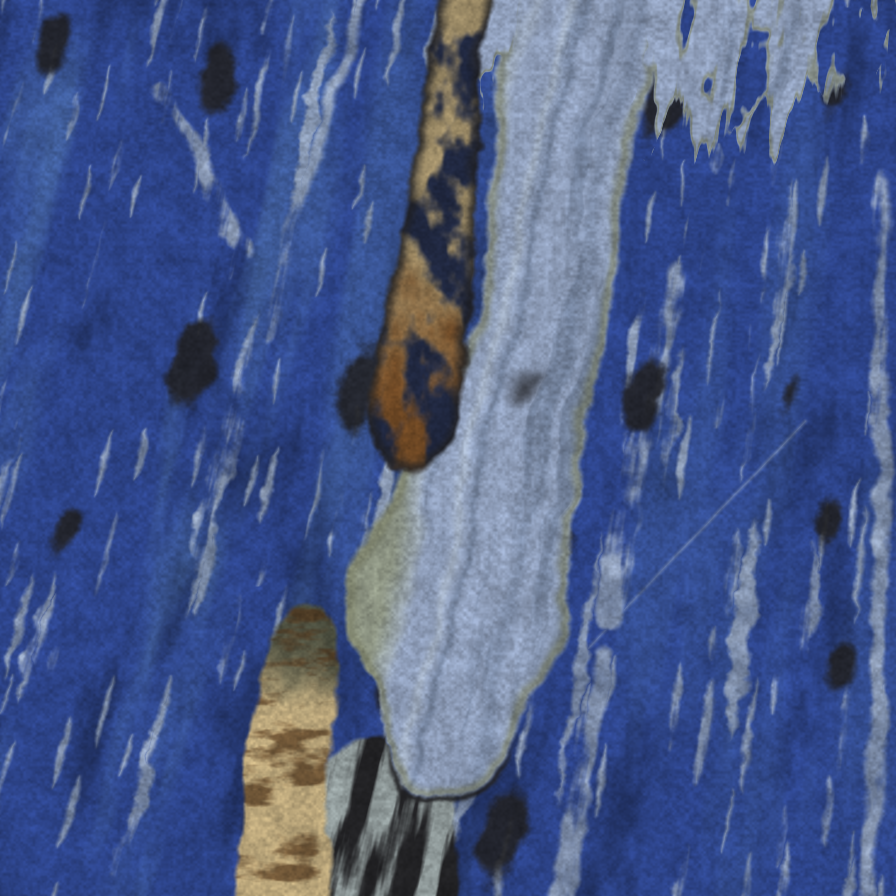
A Shadertoy shader for this texture:

```glsl
// Weathered blue paint, scratched along the grain and flaked to a pale undercoat and bare wood.

const vec3 BLUE  = vec3(0.175, 0.265, 0.54);
const vec3 DEEP  = vec3(0.12, 0.18, 0.36);
const vec3 WASH  = vec3(0.29, 0.42, 0.64);
const vec3 PALE  = vec3(0.56, 0.62, 0.73);
const vec3 SHADE = vec3(0.41, 0.47, 0.57);
const vec3 LIGHT = vec3(0.67, 0.72, 0.78);
const vec3 OLIVE = vec3(0.54, 0.56, 0.45);
const vec3 CREAM = vec3(0.73, 0.65, 0.48);
const vec3 RUST  = vec3(0.43, 0.28, 0.14);
const vec3 DARK  = vec3(0.13, 0.13, 0.14);
const float EDGE = 0.004;
const float SPECKLE = 0.3;
const float SCRATCH_DENSITY = 0.42;
const float PIT_DENSITY = 0.36;

float hash(vec2 p) { return fract(sin(dot(p, vec2(127.1, 311.7))) * 43758.5453); }

float noise(vec2 p) {
    vec2 i = floor(p), f = fract(p), e = vec2(1, 0);
    f = f * f * (3.0 - 2.0 * f);
    return mix(mix(hash(i), hash(i + e), f.x),
               mix(hash(i + e.yx), hash(i + e.xx), f.x), f.y);
}

float fbm(vec2 p) {
    float sum = 0.0, amp = 0.533;
    for (int i = 0; i < 4; i++) { sum += amp * noise(p); p = p * 2.03 + 7.3; amp *= 0.5; }
    return sum;
}

// Distance to a capsule from ends.xy to ends.zw with a radius at each end
float taper(vec2 p, vec4 ends, vec2 radii) {
    vec2 axis = ends.zw - ends.xy, q = p - ends.xy;
    float h = clamp(dot(q, axis) / dot(axis, axis), 0.0, 1.0);
    return length(q - axis * h) - mix(radii.x, radii.y, h);
}

float fill(float d, float soft) { return 1.0 - smoothstep(-soft, soft, d); }
float band(float x, float centre, float width) { x = (x - centre) / width; return exp(-x * x); }

// Short scattered scratches in three sizes
float scratches(vec2 g, float rough) {
    float mark = 0.0;
    for (float k = 0.0; k < 3.0; k++) {
        vec2 q = g * vec2(11.0 + 8.0 * k, 2.6 + 3.2 * k) + 17.0 * k;
        q.y += 9.0 * hash(vec2(floor(q.x), k));
        vec2 id = floor(q), f = fract(q) - 0.5;
        float along = f.y / (0.15 + 0.33 * hash(id + 3.1));
        float body = 1.0 - along * along;
        float width = (0.04 + 0.11 * hash(id + 5.7)) * body;
        float d = abs(f.x + 0.4 * (hash(id + 8.3) - 0.5) + 0.3 * (rough - 0.5)) - width;
        float keep = step(hash(id + 1.9), SCRATCH_DENSITY) * smoothstep(0.0, 0.25, body);
        mark = max(mark, keep * fill(d, 0.045 + 0.02 * k));
    }
    return mark;
}

// Scattered dark oval pits
float pits(vec2 p, float rough) {
    vec2 q = p * 6.0, id = floor(q);
    vec2 f = fract(q) - 0.5 - 0.45 * (vec2(hash(id + 2.3), hash(id + 6.1)) - 0.5);
    f.x -= 0.25 * f.y;
    float size = mix(0.05, 0.15, pow(hash(id + 4.4), 2.0));
    float d = length(f * vec2(1.0, 0.5)) - size + 0.12 * (rough - 0.5);
    return step(hash(id + 9.2), PIT_DENSITY) * fill(d, 0.035);
}

void mainImage(out vec4 fragColor, in vec2 fragCoord) {
    vec2 p = fragCoord / iResolution.y;
    vec2 g = vec2(p.x - mix(0.3, 0.1, p.x) * p.y, p.y);
    float rough = fbm(p * 38.0), streak = fbm(g * vec2(42.0, 7.0));
    float blotch = fbm(p * vec2(24.0, 16.0) + 3.0);
    vec2 w = p + 0.028 * (vec2(fbm(p * 13.0), fbm(p * 13.0 + 31.0)) - 0.5) + 0.012 * (rough - 0.5);

    // Blue paint with brushed washes
    vec3 col = mix(BLUE, DEEP, 0.75 * smoothstep(0.56, 0.8, fbm(g * vec2(20.0, 6.0) + 4.0)));
    float wash = smoothstep(0.45, 0.75, fbm(g * vec2(15.0, 2.5)));
    col = mix(col, WASH, wash * mix(0.65, 0.25, smoothstep(0.2, 0.6, p.x)));

    // Long scrapes, scattered scratches, a crossing hairline and pits
    float d = taper(w, vec4(0.41, 1.02, 0.29, 0.62), vec2(0.005, 0.007));
    d = min(d, taper(w, vec4(0.76, 0.69, 0.68, 0.31), vec2(0.012, 0.015)));
    d = min(d, taper(w, vec4(0.67, 0.27, 0.62, -0.02), vec2(0.009, 0.013)));
    d = min(d, taper(w, vec4(0.18, 0.9, 0.27, 0.73), vec2(0.006, 0.012)));
    d = min(d, taper(w, vec4(0.99, 0.8, 0.97, -0.02), vec2(0.008)));
    float scrape = max(fill(d, EDGE), scratches(g, rough));
    scrape *= smoothstep(0.28, 0.52, streak + 0.25 * (rough - 0.5));
    float hairline = fill(taper(mix(p, w, 0.15), vec4(0.64, 0.26, 0.9, 0.53), vec2(0.001)), 0.003);
    col = mix(col, mix(SHADE, LIGHT, rough), 0.85 * max(scrape, 0.65 * hairline));
    col = mix(col, DARK, 0.9 * pits(p, rough));

    // Pale undercoat: a long tongue and a ragged flake at the upper right
    float tongue = min(taper(w, vec4(0.66, 1.05, 0.6, 0.62), vec2(0.09, 0.068)),
                       taper(w, vec4(0.6, 0.62, 0.51, 0.32), vec2(0.068, 0.125)));
    tongue = min(tongue, taper(w, vec4(0.51, 0.32, 0.5, 0.17), vec2(0.125, 0.062)));
    float flake = taper(w, vec4(0.68, 1.0, 0.85, 0.99), vec2(0.15, 0.13)) + 0.16 * (streak - 0.5);
    flake = max(flake, 0.22 * (fbm(g * vec2(24.0, 10.0) + 12.0) - 0.61));
    float bare = min(tongue, flake);
    float across = w.x - 0.214 * w.y - 0.446;
    float strand = fbm(vec2(across * 48.0, p.y * 3.5));
    vec3 pale = mix(PALE, SHADE, 0.75 * smoothstep(0.5, 0.78, strand));
    pale = mix(pale, LIGHT, 0.6 * band(across, -0.025, 0.006) + 0.5 * band(across, -0.07, 0.007));
    pale = mix(pale, SHADE, 0.7 * band(across, -0.008, 0.005) + 0.5 * band(across, 0.055, 0.009));
    pale = mix(pale, OLIVE, 0.8 * smoothstep(-0.055, -0.095, across) * smoothstep(0.75, 0.35, p.y));
    pale = mix(pale, OLIVE * 0.85, 0.65 * band(bare, -0.006, 0.006));
    pale = mix(pale, DARK, 0.7 * fill(length(w - vec2(0.585, 0.56)) - 0.012, 0.012));
    col = mix(col, pale, fill(bare, EDGE));

    // Bare wood: a rusty split above, a cream strip and dark shards below
    float split = taper(w, vec4(0.52, 1.02, 0.465, 0.53), vec2(0.026, 0.052));
    float strip = taper(w, vec4(0.335, 0.29, 0.31, -0.03), vec2(0.037, 0.056));
    float shard = max(taper(w, vec4(0.43, 0.11, 0.43, -0.05), vec2(0.075, 0.085)), -tongue);
    vec3 wood = mix(CREAM * 0.85, RUST, smoothstep(0.75, 0.52, p.y + 0.3 * (blotch - 0.5)));
    wood = mix(wood, mix(DARK, DEEP, 0.5), smoothstep(0.46, 0.65, blotch));
    wood = mix(wood, DARK, 0.85 * smoothstep(-0.016, 0.0, split));
    vec3 cream = mix(CREAM, OLIVE * 0.55, smoothstep(0.2, 0.31, p.y + 0.1 * (blotch - 0.5)));
    cream = mix(cream, RUST * 0.7, 0.7 * smoothstep(0.53, 0.72, fbm(p * vec2(18.0, 45.0))));
    col = mix(col, mix(DARK, mix(OLIVE, PALE, 0.5), smoothstep(0.43, 0.62, streak)), fill(shard, EDGE));
    col = mix(col, cream, fill(strip, EDGE));
    col = mix(col, wood, fill(split, EDGE));
    col = mix(col, DARK, 0.85 * band(tongue, 0.003, 0.004) * smoothstep(0.19, 0.13, p.y));

    // Fine speckle
    float speckle = mix(noise(p * 210.0), noise(p * 370.0), 0.4) - 0.5;
    col *= 1.0 + SPECKLE * speckle + 0.25 * (rough - 0.5);
    fragColor = vec4(clamp(col, 0.0, 1.0), 1.0);
}
```
